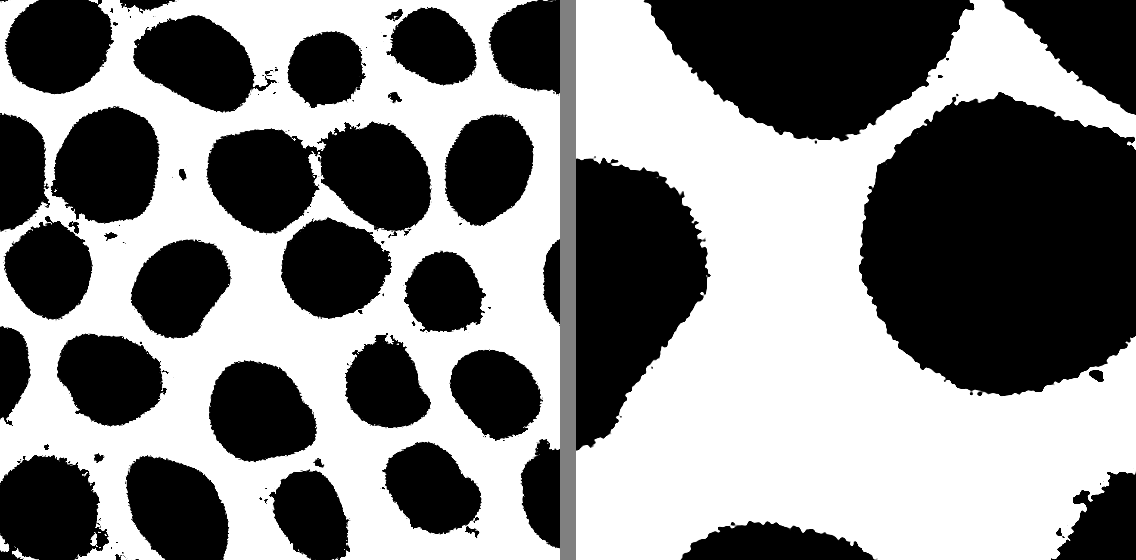
Left: the whole. Right: its middle third, enlarged.
Give the GLSL for this pattern, as a WebGL 2 fragment shader.

```glsl
#version 300 es
precision highp float;
// Black ink blots with ragged rims on white paper, like a spotted hide.
// Staggered cells each hold one turned oval, some with a second lobe; noise
// warps the outlines, crumbles stretches of the rim and scatters small flakes.

uniform vec2 u_resolution;
out vec4 fragColor;

const vec3 PAPER = vec3(1.0);
const vec3 INK = vec3(0.0);
const vec2 CELL = vec2(0.225, 0.2);        // spacing of the blots
const vec2 RADIUS = vec2(0.068, 0.098);    // smallest and largest blot
const float JITTER = 0.07;                 // spread of the blot centres
const float STRETCH = 0.2;                 // greatest elongation
const float LOBE_CHANCE = 0.4;
const float GAP = 0.013;                   // paper kept between neighbours
const float WARP = 0.024;                  // slow bending of outlines
const float RIPPLE = 0.007;                // lumps along the rim
const float CRUMBLE = 0.075;               // reach of the ragged stretches
const float GRAIN = 0.0045;                // fine tooth of every edge
const float FLAKE_CELL = 0.13;
const float FLAKE_CHANCE = 0.28;

float hash(vec2 p) {
    return fract(sin(dot(p, vec2(127.1, 311.7))) * 43758.55);
}

vec2 hash2(vec2 p) {
    return vec2(hash(p), hash(p + 57.3));
}

float noise(vec2 p) {
    vec2 i = floor(p);
    vec2 f = fract(p);
    f = f * f * (3.0 - 2.0 * f);
    return mix(mix(hash(i), hash(i + vec2(1, 0)), f.x),
               mix(hash(i + vec2(0, 1)), hash(i + vec2(1, 1)), f.x), f.y);
}

float fbm(vec2 p) {
    float sum = 0.0;
    float weight = 0.55;
    for (int i = 0; i < 3; i++) {
        sum += weight * noise(p);
        p = p * 2.1 + 17.3;
        weight *= 0.5;
    }
    return sum / 0.9625;
}

float smoothUnion(float a, float b, float k) {
    float h = max(k - abs(a - b), 0.0) / k;
    return min(a, b) - 0.25 * h * h * k;
}

// Distance to one blot: a turned oval, at times joined to a side lobe.
float blot(vec2 q, vec2 id) {
    float radius = mix(RADIUS.x, RADIUS.y, hash(id + 3.1));
    float angle = 6.2832 * hash(id + 8.7);
    float stretch = 1.0 + STRETCH * hash(id + 14.9);
    float c = cos(angle);
    float s = sin(angle);
    q = mat2(c, -s, s, c) * q / radius;
    float d = length(q * vec2(1.0 / stretch, stretch)) - 1.0;
    if (hash(id + 21.3) < LOBE_CHANCE) {
        float lobe = length(q - vec2(0.62, 0.4)) - 0.64;
        d = smoothUnion(d, lobe, 0.1);
    }
    return d * radius;
}

// Nearest blot, trimmed so that a strip of paper parts it from the next.
float blots(vec2 p) {
    float nearest = 1e3;
    float second = 1e3;
    float baseRow = floor(p.y / CELL.y);
    for (int j = -1; j <= 1; j++) {
        float row = baseRow + float(j);
        float shift = 0.5 * mod(row, 2.0);
        float baseColumn = floor(p.x / CELL.x - shift);
        for (int i = -1; i <= 1; i++) {
            vec2 id = vec2(baseColumn + float(i), row);
            vec2 centre = (id + vec2(shift + 0.5, 0.5)) * CELL;
            centre += JITTER * (hash2(id) - 0.5);
            float d = blot(p - centre, id);
            second = min(second, max(nearest, d));
            nearest = min(nearest, d);
        }
    }
    // Rounded maximum keeps the trimmed corners soft.
    return -smoothUnion(-nearest, -0.5 * (nearest - second + GAP), 0.02);
}

// Sparse flakes, from round drops to crumbled clusters.
float flakes(vec2 p, float crumbs) {
    vec2 id = floor(p / FLAKE_CELL);
    if (hash(id + 31.7) > FLAKE_CHANCE) return 1.0;
    vec2 centre = (id + 0.3 + 0.4 * hash2(id + 5.9)) * FLAKE_CELL;
    float radius = mix(0.003, 0.014, hash(id + 41.1));
    float breakup = mix(0.01, 0.09, hash(id + 47.9));
    return length(p - centre) - radius + breakup * (0.56 - crumbs);
}

void main() {
    vec2 p = gl_FragCoord.xy / u_resolution.y;
    float pixel = 1.0 / u_resolution.y;

    // Outline: slow warp, then lumps.
    vec2 bend = vec2(noise(p * 9.0), noise(p * 9.0 + 43.0)) - 0.5;
    float d = blots(p + WARP * bend) + RIPPLE * (noise(p * 28.0) - 0.5);

    // Ragged stretches, flakes and edge grain.
    float crumbs = fbm(p * 95.0);
    float ragged = smoothstep(0.55, 0.9, noise(p * 9.0 + 71.0));
    d -= CRUMBLE * ragged * max(crumbs - 0.5, 0.0);
    d = min(d, flakes(p, crumbs));
    d += GRAIN * (noise(p * 380.0) - 0.5);

    float paper = smoothstep(-0.6 * pixel, 0.6 * pixel, d);
    fragColor = vec4(mix(INK, PAPER, paper), 1.0);
}
```
